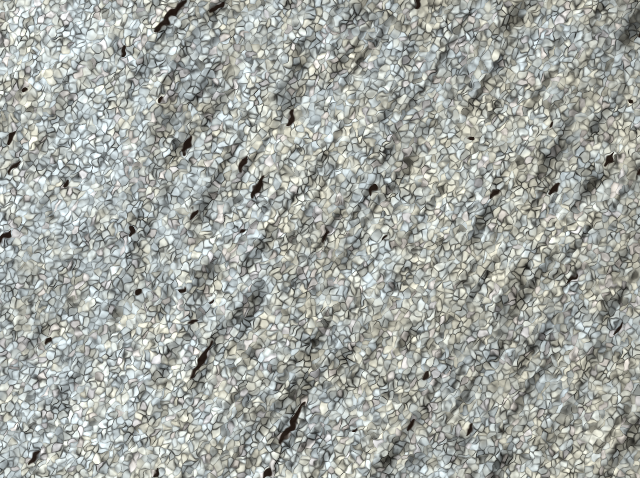
Give the GLSL for this texture, as a WebGL 1 fragment shader.

```glsl
precision highp float;
// Draws a thin section of fine-grained foliated rock with dark seams and inclusions.

uniform vec2 u_resolution;

const float FOLIATION_ANGLE = 0.99;
const vec3 COOL_TINT = vec3(0.95, 1.01, 1.035);
const vec3 WARM_TINT = vec3(1.015, 1.01, 0.935);
const vec3 PINK_TINT = vec3(1.03, 0.985, 0.99);
const vec3 INCLUSION_COLOR = vec3(0.11, 0.075, 0.055);

float hash(vec2 p) {
  return fract(sin(dot(p, vec2(127.1, 311.7))) * 43758.5453);
}

vec2 hash2(vec2 p) {
  return vec2(hash(p), hash(p + vec2(37.3, 91.7)));
}

float noise(vec2 p) {
  vec2 cell = floor(p);
  vec2 f = fract(p);
  f = f * f * (3.0 - 2.0 * f);
  float low = mix(hash(cell), hash(cell + vec2(1.0, 0.0)), f.x);
  float high = mix(hash(cell + vec2(0.0, 1.0)), hash(cell + vec2(1.0)), f.x);
  return mix(low, high, f.y);
}

float fbm(vec2 p) {
  return 0.55 * noise(p) + 0.3 * noise(p * 2.1 + 13.7) + 0.15 * noise(p * 4.3 + 41.2);
}

// Rotates into foliation axes: x runs along the layers, y across them.
vec2 toFoliation(vec2 p, float angle) {
  vec2 along = vec2(cos(angle), sin(angle));
  return vec2(dot(p, along), dot(p, vec2(-along.y, along.x)));
}

// Cellular grains: xy is the id of the nearest grain, z the gap to its boundary.
vec3 grains(vec2 p) {
  vec2 base = floor(p);
  vec2 id = base;
  float nearest = 8.0;
  float second = 8.0;
  for (int j = -1; j <= 1; j++) {
    for (int i = -1; i <= 1; i++) {
      vec2 cell = base + vec2(float(i), float(j));
      float d = length(cell + hash2(cell) - p);
      if (d < nearest) {
        second = nearest;
        nearest = d;
        id = cell;
      } else {
        second = min(second, d);
      }
    }
  }
  return vec3(id, second - nearest);
}

// Scattered ragged slivers; size is the largest half length and half width.
float inclusions(vec2 p, vec2 cellSize, vec2 size, float share, float seed) {
  vec2 base = floor(p / cellSize);
  float cover = 0.0;
  for (int j = -1; j <= 1; j++) {
    for (int i = -1; i <= 1; i++) {
      vec2 cell = base + vec2(float(i), float(j));
      vec2 key = cell + seed;
      vec2 center = (cell + 0.1 + 0.8 * hash2(key)) * cellSize;
      vec2 extent = size * mix(vec2(0.25, 0.5), vec2(1.0), hash2(key + 5.3));
      vec2 local = toFoliation(p - center, 0.5 * (hash(key + 8.9) - 0.5));
      float reach = local.x / extent.x;
      float halfWidth = extent.y * (1.0 - 0.6 * reach * reach);
      float d = length(vec2(max(abs(local.x) - extent.x, 0.0), local.y)) - halfWidth;
      float present = step(hash(key + 2.7), share);
      cover = max(cover, present * (1.0 - smoothstep(-0.002, 0.003, d)));
    }
  }
  return cover;
}

void main() {
  vec2 p = gl_FragCoord.xy / u_resolution.y;
  float across = gl_FragCoord.x / u_resolution.x;
  vec2 q = toFoliation(p, FOLIATION_ANGLE);

  // Uneven growth bends the layers and the grain outlines.
  vec2 bend = vec2(fbm(q * 5.0), fbm(q * 5.0 + 23.0)) - 0.5;
  vec2 ripple = vec2(noise(q * 85.0), noise(q * 85.0 + 57.0)) - 0.5;
  vec2 layered = q + 0.02 * bend;
  vec2 ragged = layered + 0.010 * ripple;

  // Broad clouds, thin dark seams and a paler left side.
  float cloud = fbm(layered * vec2(3.0, 10.0) + 3.0) - 0.5;
  float streak = noise(ragged * vec2(10.0, 66.0) + 7.0);
  float seam = smoothstep(0.56, 0.94, streak) * mix(0.4, 1.0, smoothstep(0.05, 0.45, across));

  // Soft domed grains with uneven boundaries and fine mottling.
  vec3 grain = grains(ragged * vec2(66.0, 88.0));
  float tone = mix(0.68, 0.91, hash(grain.xy + 4.1));
  float lineDepth = mix(0.12, 0.68, noise(q * 62.0 + 19.0)) + 0.15 * seam;
  float boundary = 1.0 - smoothstep(-0.06, 0.48, grain.z);
  float mottling = noise(q * 120.0 + 31.0) - 0.5;
  float light = tone * (1.0 - lineDepth * boundary) + 0.25 * mottling + 0.03;
  light *= 1.0 + 0.32 * cloud - 0.38 * seam + 0.14 * (0.5 - across);

  // Muted cool, warm and pink interference tints, cooler toward the left.
  float patches = 0.5 * noise(q * 14.0) + 0.5 * noise(q * 50.0 + 71.0);
  float warmth = mix(patches, hash(grain.xy + 9.4), 0.4) + 0.22 * (across - 0.5);
  vec3 tint = mix(COOL_TINT, WARM_TINT, smoothstep(0.2, 0.85, warmth));
  tint = mix(tint, PINK_TINT, 0.5 * step(0.9, hash(grain.xy + 6.2)));
  vec3 color = light * tint + vec3(0.008, 0.005, -0.002);

  // Opaque specks and longer cracks lying along the layers.
  vec2 torn = ragged + 0.005 * ripple.yx;
  float specks = inclusions(torn, vec2(0.13, 0.12), vec2(0.018, 0.006), 0.42, 3.0);
  float cracks = inclusions(torn, vec2(0.30, 0.19), vec2(0.07, 0.0065), 0.42, 17.0);
  color = mix(color, INCLUSION_COLOR, 0.94 * max(specks, cracks));

  gl_FragColor = vec4(clamp(color, 0.0, 1.0), 1.0);
}
```
